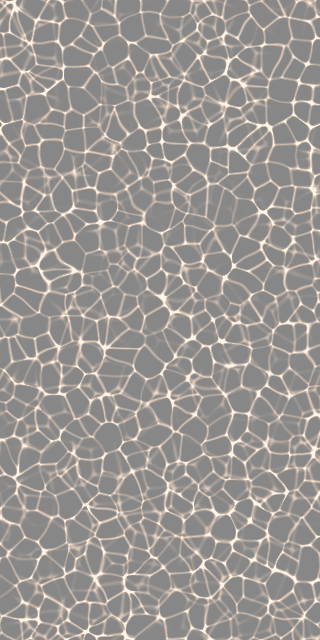
Write a WebGL 1 fragment shader that draws this texture.

```glsl
precision highp float;
// Water caustics: a warm, bright web of light over flat grey.
// Two warped Voronoi networks are summed; every cell border is a thin ray of
// its own strength, and borders that meet add up to faceted bright knots.

uniform vec2 u_resolution;

const vec3 GREY  = vec3(0.53, 0.53, 0.53);
const vec3 TAN   = vec3(0.89, 0.80, 0.73);
const vec3 CREAM = vec3(0.99, 0.96, 0.91);

const float MAIN_CELLS  = 15.5;  // cells across the canvas width
const float FAINT_CELLS = 13.0;
const float MAIN_WIDTH  = 0.088; // half width of a ray, in cells
const float FAINT_WIDTH = 0.11;
const float KNOT_WIDTH  = 0.21;  // reach of the glow where rays meet
const float KNOT_GAIN   = 1.05;
const float WARP        = 0.32;  // bending of the rays, in cells
const float WARP_SCALE  = 1.1;

float hash(vec2 p) {
  vec3 q = fract(p.xyx * vec3(0.1031, 0.1030, 0.0973));
  q += dot(q, q.yzx + 33.33);
  return fract((q.x + q.y) * q.z);
}

vec2 hash2(vec2 p) {
  return vec2(hash(p), hash(p + vec2(57.3, 113.7)));
}

float noise(vec2 p) {
  vec2 i = floor(p);
  vec2 f = fract(p);
  f = f * f * (3.0 - 2.0 * f);
  float low  = mix(hash(i), hash(i + vec2(1.0, 0.0)), f.x);
  float high = mix(hash(i + vec2(0.0, 1.0)), hash(i + vec2(1.0, 1.0)), f.x);
  return mix(low, high, f.y);
}

vec2 bend(vec2 p) {
  vec2 q = p * WARP_SCALE;
  return p + WARP * (vec2(noise(q + 17.0), noise(q + 71.0)) - 0.5);
}

// Returns the light of the rays (x) and of the knots between them (y).
vec2 web(vec2 p, float rayWidth, float weakest, float strongest) {
  vec2 cell = floor(p);
  vec2 f = p - cell;

  // Nearest cell centre.
  vec2 nearId = vec2(0.0);
  vec2 nearTo = vec2(0.0);
  float nearest = 100.0;
  for (int y = -1; y <= 1; y++) {
    for (int x = -1; x <= 1; x++) {
      vec2 id = vec2(float(x), float(y));
      vec2 to = id + hash2(cell + id) - f;
      float d = dot(to, to);
      if (d < nearest) {
        nearest = d;
        nearId = id;
        nearTo = to;
      }
    }
  }

  // Sum the light of all borders around that cell.
  float rays = 0.0;
  float glow = 0.0;
  for (int y = -2; y <= 2; y++) {
    for (int x = -2; x <= 2; x++) {
      vec2 id = nearId + vec2(float(x), float(y));
      vec2 to = id + hash2(cell + id) - f;
      vec2 across = to - nearTo;
      float span = length(across);
      if (span > 0.001) {
        float d = dot(0.5 * (to + nearTo), across / span);
        float pairSeed = hash(2.0 * cell + id + nearId + 0.5);
        float strength = mix(weakest, strongest, pairSeed);
        rays += strength * max(0.0, 1.0 - d / rayWidth);
        glow += max(0.0, 1.0 - d / KNOT_WIDTH);
      }
    }
  }
  return vec2(rays, clamp(glow - 1.0, 0.0, 1.0));
}

vec3 lightColor(float light) {
  vec3 warm = mix(GREY, TAN, clamp(light, 0.0, 1.0));
  return mix(warm, CREAM, smoothstep(0.95, 1.5, light));
}

void main() {
  vec2 p = gl_FragCoord.xy / u_resolution.x;
  float pixel = 1.0 / u_resolution.x;

  // Sharp main network with knots of uneven brightness.
  vec2 mainPos = p * MAIN_CELLS + 40.0;
  float mainWidth = max(MAIN_WIDTH, 1.3 * pixel * MAIN_CELLS);
  vec2 bright = web(bend(mainPos), mainWidth, 0.35, 1.05);
  float knotPower = smoothstep(0.25, 0.8, noise(mainPos * 0.8 + 9.0));

  // Faint network below it, fading in and out.
  vec2 faintPos = p * FAINT_CELLS + 90.0;
  float faintWidth = max(FAINT_WIDTH, 1.3 * pixel * FAINT_CELLS);
  vec2 faint = web(bend(faintPos), faintWidth, 0.12, 0.5);
  float patches = smoothstep(0.15, 0.65, noise(faintPos * 0.7 + 31.0));

  float light = bright.x + KNOT_GAIN * knotPower * bright.y;
  light += patches * (faint.x + 0.35 * faint.y);
  gl_FragColor = vec4(lightColor(light), 1.0);
}
```
